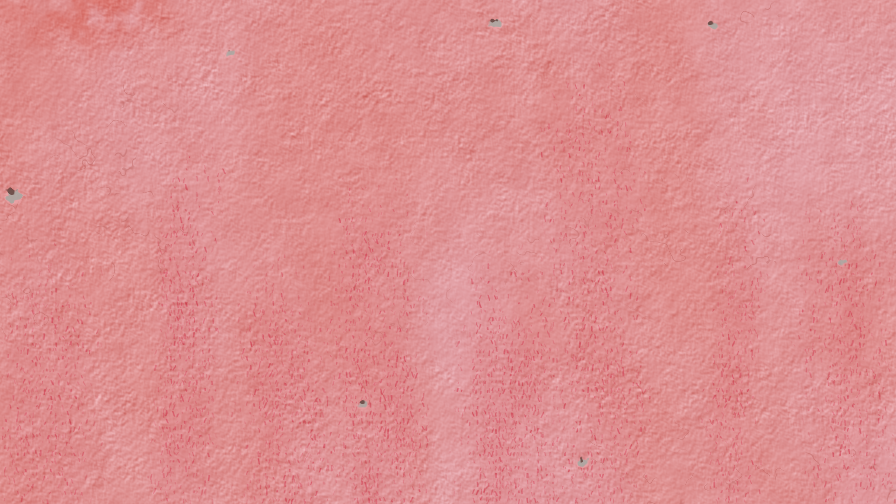
A Shadertoy shader for this texture:

```glsl
// Weathered pink painted plaster with red vertical wear streaks and a few chips.
const vec3 SALMON = vec3(0.870, 0.552, 0.545);
const vec3 ROSE = vec3(0.882, 0.618, 0.638);
const vec3 WASH_RED = vec3(0.855, 0.475, 0.492);
const vec3 FLECK_RED = vec3(0.830, 0.290, 0.360);
const vec3 CREASE_RED = vec3(0.740, 0.390, 0.380);
const vec3 STAIN = vec3(0.850, 0.440, 0.410);
const vec3 CONCRETE = vec3(0.620, 0.660, 0.630);
const vec3 RUST = vec3(0.360, 0.210, 0.190);
const vec3 RELIEF_TINT = vec3(0.45, 1.0, 1.08);
const float RELIEF = 0.165;
const float MOTTLE = 0.075;
const vec2 LIGHT_STEP = vec2(-0.0014, 0.0021);
const vec2 FLECK_CELL = vec2(0.0076, 0.0155);
const mat2 TURN = mat2(0.8, 0.6, -0.6, 0.8);
const int STREAKS = 8;
const int CHIPS = 7;

float hash(vec2 p) {
    vec3 q = fract(p.xyx * vec3(0.1031, 0.1030, 0.0973));
    q += dot(q, q.yzx + 33.33);
    return fract((q.x + q.y) * q.z);
}

float noise(vec2 p) {
    vec2 i = floor(p), f = fract(p);
    f = f * f * (3.0 - 2.0 * f);
    return mix(mix(hash(i), hash(i + vec2(1, 0)), f.x),
               mix(hash(i + vec2(0, 1)), hash(i + vec2(1, 1)), f.x), f.y);
}

float fbm(vec2 p) {
    float sum = 0.0, amp = 0.5;
    for (int i = 0; i < 4; i++) {
        sum += amp * noise(p);
        p = 2.0 * TURN * p + 17.3;
        amp *= 0.5;
    }
    return sum;
}

// Trowelled plaster height: low lumps under a crisp grain
float plaster(vec2 p) {
    vec2 q = TURN * p;
    return 0.40 * noise(q * 48.0 + 3.0)
         + 0.38 * noise(TURN * q * 100.0 + 7.0)
         + 0.42 * noise(p * 175.0 + 31.0)
         + 0.28 * noise(q * 290.0 + 53.0);
}

// Short broken contour lines where the skin of paint has lifted
float creases(vec2 p, float px) {
    float field = noise(TURN * p * 38.0 + 9.0) + 0.35 * noise(p * 90.0 + 21.0);
    float line = 1.0 - smoothstep(0.0, 0.022 + 14.0 * px, abs(field - 0.68));
    float broken = smoothstep(0.66, 0.80, noise(TURN * p * 30.0 + 77.0));
    return line * broken * smoothstep(0.35, 0.7, noise(p * 4.0 + 5.0));
}

// Worn vertical bands running down from random heights
float streakMask(vec2 p, float aspect) {
    float mask = 0.0;
    for (int i = 0; i < STREAKS; i++) {
        float id = float(i);
        float x = aspect * (id + 0.2 + 0.6 * hash(vec2(id, 3.0))) / float(STREAKS);
        float width = mix(0.03, 0.12, hash(vec2(id, 11.0)));
        float top = mix(0.50, 1.0, hash(vec2(id, 23.0)));
        float wobble = 0.03 * (noise(vec2(p.y * 6.0, id * 9.0)) - 0.5);
        float band = 1.0 - smoothstep(0.2, 1.3, abs(p.x - x + wobble) / width);
        float fall = 1.0 - smoothstep(top - 0.25, top + 0.06, p.y);
        mask = max(mask, band * fall * mix(0.5, 1.0, hash(vec2(id, 37.0))));
    }
    return mask * (0.2 + 1.4 * fbm(p * vec2(22.0, 8.0)));
}

// Short, tilted upright dashes of uneven strength, one candidate per cell
float flecks(vec2 p, float density, float px) {
    vec2 cell = floor(p / FLECK_CELL);
    float seed = hash(cell + 71.0);
    vec2 jitter = vec2(hash(cell + 5.0), hash(cell + 19.0)) - 0.5;
    vec2 q = p - (cell + 0.5 + 0.5 * jitter) * FLECK_CELL;
    q.x += q.y * 0.9 * (hash(cell + 29.0) - 0.5) + 0.002 * (noise(p * 150.0) - 0.5);
    float halfLength = mix(0.0003, 0.0050, hash(cell + 47.0));
    float d = length(vec2(q.x, max(abs(q.y) - halfLength, 0.0))) - 0.0012;
    float strength = mix(0.35, 1.0, hash(cell + 97.0));
    return strength * (1.0 - smoothstep(-px * 0.5, px * 0.8, d)) * smoothstep(seed, seed + 0.12, density);
}

// Ragged flakes: bare concrete, a lit lower lip and a dark upper edge
vec3 addChips(vec3 color, vec2 p, float aspect, float px) {
    for (int i = 0; i < CHIPS; i++) {
        float id = float(i);
        vec2 center = vec2(aspect * (id + hash(vec2(id, 53.0))) / float(CHIPS),
                           mix(0.05, 0.97, hash(vec2(id, 61.0))));
        float radius = mix(0.006, 0.015, hash(vec2(id, 83.0)));
        vec2 q = (p - center) * vec2(0.8, 1.1);
        float ragged = 1.1 * radius * (noise(TURN * p * 150.0 + id) - 0.5);
        float d = length(q) - radius + ragged;
        float lip = length(q + vec2(0.0, 0.003)) - radius * 1.2 + ragged;
        float edge = length(q - vec2(-0.3, 0.8) * radius) - radius * 0.45 + ragged;
        color = mix(color, ROSE * 1.05, 0.6 * (1.0 - smoothstep(-px, px, lip)));
        color = mix(color, CONCRETE, 0.75 * (1.0 - smoothstep(-px, px, d)));
        color = mix(color, RUST, 0.75 * (1.0 - smoothstep(-px, px, edge)));
    }
    return color;
}

void mainImage(out vec4 fragColor, in vec2 fragCoord) {
    float px = 1.0 / iResolution.y;
    float aspect = iResolution.x * px;
    vec2 p = fragCoord * px;

    // Faded paint, pinker toward the right, with small mottling
    float fade = fbm(p * vec2(4.5, 2.6) + 3.0) + 0.16 * (p.x / aspect - 0.5);
    vec3 color = mix(SALMON, ROSE, smoothstep(0.14, 0.80, fade));
    color += MOTTLE * (fbm(p * vec2(26.0, 20.0) + 43.0) - 0.46) * RELIEF_TINT;

    // Warm blotchy stain in the upper left corner
    float stain = 1.0 - smoothstep(0.02, 0.24, length((p - vec2(0.17, 1.0)) * vec2(0.9, 1.4)));
    color = mix(color, STAIN, 0.9 * stain * smoothstep(0.25, 0.65, fbm(p * 26.0)));

    // Wear streaks and two layers of flecks
    float wear = streakMask(p, aspect);
    float density = 0.02 + 0.66 * wear;
    color = mix(color, WASH_RED, 0.34 * wear);
    color = mix(color, FLECK_RED, 0.72 * flecks(p, density, px));
    color = mix(color, FLECK_RED, 0.50 * flecks(p * 1.2 + 4.37, density, px));

    // Side-lit relief, uneven in strength, and lifted creases
    float slope = plaster(p - LIGHT_STEP) - plaster(p + LIGHT_STEP);
    float rough = mix(0.7, 1.2, noise(p * 5.0 + 60.0)) * mix(0.6, 1.5, noise(TURN * p * 34.0));
    color += RELIEF * rough * slope * RELIEF_TINT;
    color = mix(color, CREASE_RED, 0.45 * creases(p, px));

    fragColor = vec4(clamp(addChips(color, p, aspect, px), 0.0, 1.0), 1.0);
}
```
